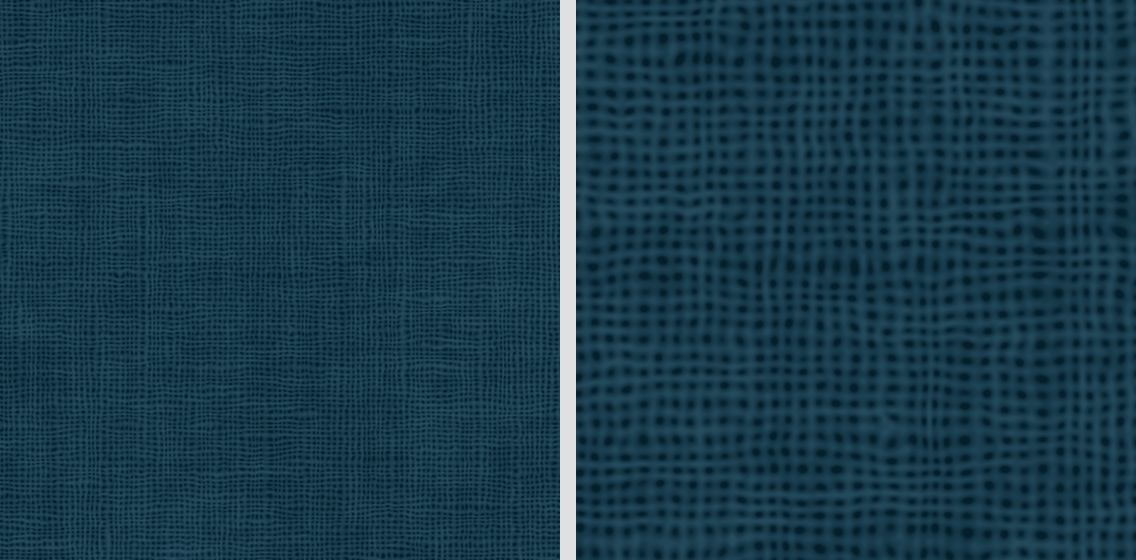
Left, the full canvas; right, a detail of the centre.
Write a Shadertoy shader that draws this texture.

```glsl
// Teal woven cloth with uneven threads, small dark gaps and faint slubs.

const float TAU = 6.2831853;
const vec2 THREADS = vec2(102.0, 106.0); // warp and weft threads per canvas
const vec3 GAP_COLOR = vec3(0.015, 0.118, 0.168);
const vec3 BODY_COLOR = vec3(0.082, 0.218, 0.282);
const vec3 CREST_COLOR = vec3(0.152, 0.302, 0.375);

// Integer hash of a lattice point, from 0 to 1
float hash(ivec2 cell, int seed) {
    uint h = uint(cell.x) * 1597334677u ^ uint(cell.y) * 3812015801u;
    h ^= uint(seed) * 2654435769u;
    h = (h ^ (h >> 16)) * 2246822519u;
    h = (h ^ (h >> 13)) * 3266489917u;
    h ^= h >> 16;
    return float(h & 65535u) / 65535.0;
}

// Smooth value noise, from -1 to 1
float noise(vec2 p, int seed) {
    ivec2 cell = ivec2(floor(p));
    vec2 f = fract(p);
    f = f * f * (3.0 - 2.0 * f);
    float low = mix(hash(cell, seed), hash(cell + ivec2(1, 0), seed), f.x);
    float high = mix(hash(cell + ivec2(0, 1), seed), hash(cell + ivec2(1, 1), seed), f.x);
    return 2.0 * mix(low, high, f.y) - 1.0;
}

// Rounded thread profile: 1 on the crest, 0 in the gap
float ridge(float position) {
    return 0.5 - 0.5 * cos(TAU * position);
}

// Thread coordinates with uneven spacing and a slight wander
vec2 threadSpace(vec2 uv) {
    vec2 p = uv * THREADS;
    p.x += 0.45 * noise(uv * vec2(45.0, 5.0), 1) + 0.16 * noise(uv * vec2(60.0, 75.0), 2);
    p.y += 0.45 * noise(uv * vec2(13.0, 48.0), 3) + 0.16 * noise(uv * vec2(75.0, 60.0), 4);
    return p;
}

// Height of the cloth: both thread sets cover the dark ground
float weave(vec2 uv, vec2 p) {
    float band = noise(uv * vec2(19.0, 3.5), 5);
    float warpCover = 0.68 + 0.14 * band + 0.22 * noise(vec2(floor(p.x) + 0.5, uv.y * 24.0), 6);
    float weftCover = 0.74 - 0.10 * band + 0.22 * noise(vec2(uv.x * 20.0, floor(p.y) + 0.5), 7);
    float warp = clamp(warpCover, 0.0, 1.0) * ridge(p.x);
    float weft = clamp(weftCover, 0.0, 1.0) * ridge(p.y);
    float over = 0.07 * cos(0.5 * TAU * p.x) * cos(0.5 * TAU * p.y);
    return 1.0 - (1.0 - warp) * (1.0 - weft) + over;
}

// Ramp from gap through thread body to lit crest
vec3 clothColor(float tone) {
    vec3 shade = mix(GAP_COLOR, BODY_COLOR, smoothstep(0.0, 0.55, tone));
    return mix(shade, CREST_COLOR, smoothstep(0.45, 1.05, tone));
}

void mainImage(out vec4 fragColor, in vec2 fragCoord) {
    vec2 uv = fragCoord / iResolution.xy;
    vec2 p = threadSpace(uv);
    float tone = 0.05 + 0.86 * weave(uv, p);

    // Long slubs, broad shading and fine fibre grain
    tone += 0.06 * noise(uv * vec2(10.0, 100.0), 8);
    tone += 0.05 * noise(uv * vec2(70.0, 6.0), 9);
    tone += 0.035 * noise(uv * vec2(5.0, 2.0), 10);
    tone += 0.10 * noise(uv * 230.0, 11);

    fragColor = vec4(clothColor(clamp(tone, 0.0, 1.05)), 1.0);
}
```
